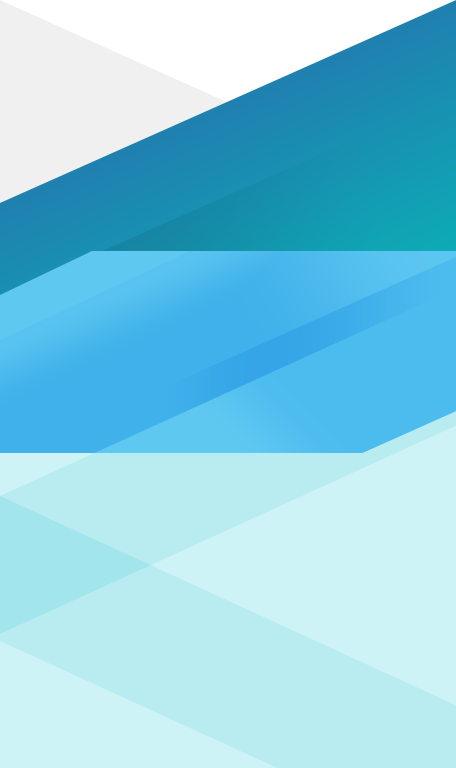
Give the GLSL for this background, as a WebGL 1 fragment shader.

```glsl
precision highp float;
// Layered diagonal paper bands: white and grey, teal, sky blue and pale aqua.

uniform vec2 u_resolution;

#define ASPECT 0.59375     // canvas width in units of its height
#define SHELF 0.6732       // flat top of the blue band
#define HORIZON 0.4102     // flat foot of the blue band
#define CREASE 0.3542      // left height of the long shared crease
#define CREASE_SLOPE 0.455
#define FOLD_SHADE 0.08    // darkness of the teal fold

// Vertical distance below a line that meets the left side at height h.
float depth(vec2 p, float h, float slope) {
  return h + slope * p.x - p.y;
}

// Smooth mask: 1 below the line, 0 above it.
float below(vec2 p, float h, float slope) {
  float dist = depth(p, h, slope) * inversesqrt(1.0 + slope * slope);
  return clamp(dist * u_resolution.y + 0.5, 0.0, 1.0);
}

// Teal band, lit towards its lower right, with a soft fold.
vec3 tealBand(vec2 p) {
  float t = clamp(depth(p, 0.7357, 0.445) / 0.319, 0.0, 1.0);
  vec3 teal = mix(vec3(0.125, 0.500, 0.690), vec3(0.050, 0.670, 0.710), t);
  float fold = below(p, 0.6146, 0.4416) * (1.0 - smoothstep(0.15, 0.52, p.x));
  return teal * (1.0 - FOLD_SHADE * fold);
}

// Blue band: glowing upper sheet, shaded ribbon, lower sheet.
vec3 blueBand(vec2 p) {
  vec3 light = vec3(0.370, 0.784, 0.945);
  vec3 middle = vec3(0.300, 0.735, 0.933);
  vec3 sky = vec3(0.252, 0.695, 0.918);
  vec3 deep = vec3(0.208, 0.648, 0.906);

  float edgeGlow = 1.0 - smoothstep(0.0, 0.09, depth(p, 0.5573, 0.468));
  float sideGlow = smoothstep(0.26, 0.56, p.x + 0.6 * (p.y - SHELF));
  vec3 upper = mix(sky, light, max(0.8 * edgeGlow, 0.9 * sideGlow));
  upper = mix(light, upper, below(p, 0.5573, 0.468));

  vec3 ribbon = mix(sky, deep, smoothstep(0.20, 0.33, p.x));
  ribbon = mix(ribbon, middle, smoothstep(0.36, 0.60, p.x));

  vec3 lower = mix(light, middle, smoothstep(0.72, 0.87, p.x + p.y));

  vec3 color = mix(upper, ribbon, below(p, 0.4001, 0.447));
  return mix(color, lower, below(p, CREASE, CREASE_SLOPE));
}

// Pale ground with two translucent stripes that cross at the left.
vec3 paleGround(vec2 p) {
  float rising = below(p, CREASE, CREASE_SLOPE) - below(p, 0.1745, 0.457);
  float falling = below(p, CREASE, -0.459) - below(p, 0.1654, -0.458);
  return vec3(0.804, 0.953, 0.965) - (rising + falling) * vec3(0.082, 0.028, 0.018);
}

void main() {
  vec2 p = gl_FragCoord.xy / u_resolution * vec2(ASPECT, 1.0);

  // Paint the sheets from back to front.
  vec3 color = mix(vec3(1.0), vec3(0.941), below(p, 1.0, -0.45));
  color = mix(color, tealBand(p), below(p, 0.7357, 0.445));

  float blueMask = min(below(p, 0.6159, 0.478), below(p, SHELF, 0.0));
  color = mix(color, blueBand(p), blueMask);

  float paleMask = max(below(p, HORIZON, 0.0), below(p, 0.1992, 0.447));
  color = mix(color, paleGround(p), paleMask);

  gl_FragColor = vec4(color, 1.0);
}
```
